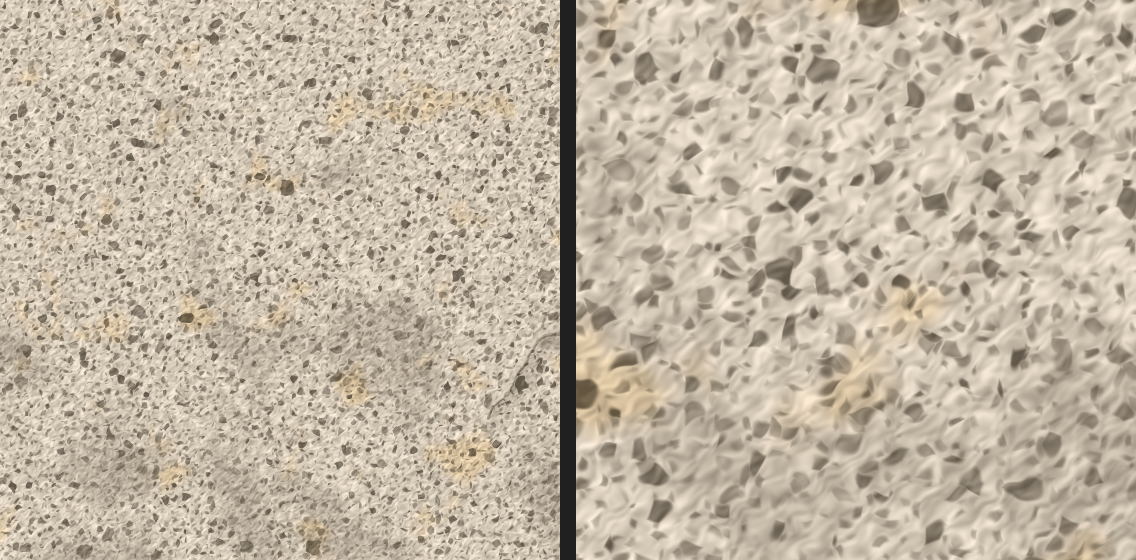
Left: the whole. Right: its middle third, enlarged.
Write a Shadertoy shader that draws this texture.

```glsl
// Weathered concrete: pale mortar crowded with small dark faceted grains.
// Jittered grids of cut ellipses give the grains, gradient noise gives the
// rough relief, grey smears and ochre stains, and a segment pair the crack.

const vec3 DARK_STONE = vec3(0.49, 0.45, 0.39);
const vec3 PALE_MORTAR = vec3(0.92, 0.87, 0.80);
const vec3 OCHRE_TINT = vec3(1.02, 0.96, 0.84);
const float MORTAR_TONE = 0.84;     // 0 is DARK_STONE, 1 is PALE_MORTAR
const float LARGE_CELLS = 17.0;     // grid cells across the canvas
const float MEDIUM_CELLS = 49.0;
const float FINE_CELLS = 88.0;
const float EDGE_SOFTNESS = 0.0014;
const float GRAIN_ANGLE = 0.7;      // favoured direction of the grains
const float ANGLE_SPREAD = 2.4;
const float WARP_SIZE = 0.005;
const float RELIEF_CONTRAST = 0.42;
const float SMEAR_TONE = 0.47;

vec3 hash3(vec2 p) {
    vec3 q = fract(vec3(p.xyx) * vec3(0.1031, 0.1030, 0.0973));
    q += dot(q, q.yxz + 33.33);
    return fract((q.xxy + q.yzz) * q.zyx);
}

vec2 direction(float angle) {
    return vec2(cos(angle), sin(angle));
}

float cornerSlope(vec2 corner, vec2 offset) {
    return dot(direction(6.2832 * hash3(corner).x), offset);
}

float gradientNoise(vec2 p) {
    vec2 i = floor(p), f = fract(p);
    vec2 w = f * f * f * (f * (f * 6.0 - 15.0) + 10.0);
    vec2 e = vec2(1.0, 0.0);
    float low = mix(cornerSlope(i, f), cornerSlope(i + e, f - e), w.x);
    float high = mix(cornerSlope(i + e.yx, f - e.yx), cornerSlope(i + 1.0, f - 1.0), w.x);
    return mix(low, high, w.y);
}

float fbm(vec2 p) {
    float sum = 0.0, gain = 1.0;
    for (int octave = 0; octave < 4; octave++) {
        sum += gain * gradientNoise(p);
        p = mat2(1.6, 1.2, -1.2, 1.6) * p + 17.3;
        gain *= 0.5;
    }
    return sum;
}

// Darkness of the grains in one jittered grid; radii are in cells.
float grains(vec2 uv, float cells, float density, vec2 radii, vec2 depths, float seed) {
    vec2 p = uv * cells, home = floor(p);
    float soft = max(EDGE_SOFTNESS, 0.7 / iResolution.y);
    float darkness = 0.0;
    for (int y = -1; y <= 1; y++)
    for (int x = -1; x <= 1; x++) {
        vec2 cell = home + vec2(x, y);
        vec3 place = hash3(cell + seed);
        vec3 form = hash3(cell + seed + 71.7);
        if (place.z > density) continue;
        vec2 d = p - cell - 0.5 - 0.75 * (place.xy - 0.5);
        vec2 axis = direction(GRAIN_ANGLE + ANGLE_SPREAD * (form.x - 0.5));
        float major = mix(radii.x, radii.y, form.y * form.y);
        float minor = major * mix(0.42, 0.95, form.z);
        vec2 q = vec2(dot(d, axis), dot(d, vec2(-axis.y, axis.x))) / vec2(major, minor);
        // Two random flat cuts turn the ellipse into a chipped stone.
        vec2 cut = direction(40.0 * form.y);
        float shape = max(length(q), max(1.6 * dot(q, cut), 1.35 * dot(q, vec2(-cut.y, cut.x))));
        float inside = smoothstep(-soft, soft, (1.0 - shape) * minor / cells);
        darkness = max(darkness, inside * mix(depths.x, depths.y, fract(form.x * 7.0 + form.z)));
    }
    return darkness;
}

// Grain of the mortar, stretched along the favoured direction and side lit.
float relief(vec2 uv) {
    vec2 axis = direction(GRAIN_ANGLE);
    vec2 p = vec2(dot(uv, axis), dot(uv, vec2(-axis.y, axis.x)));
    float coarse = gradientNoise(p * vec2(62.0, 105.0));
    float fine = gradientNoise(p * vec2(120.0, 210.0) + 31.0);
    float lit = fine - gradientNoise(p * vec2(120.0, 210.0) + vec2(31.0, 31.5));
    return coarse + 0.45 * fine + 0.4 * lit;
}

// Signed side in x, distance in y, from the segment a to b.
vec2 segment(vec2 p, vec2 a, vec2 b) {
    vec2 d = p - a, s = b - a;
    float along = clamp(dot(d, s) / dot(s, s), 0.0, 1.0);
    return vec2(s.x * d.y - s.y * d.x, length(d - s * along));
}

void mainImage(out vec4 fragColor, in vec2 fragCoord) {
    vec2 uv = fragCoord / iResolution.y;
    vec2 warp = vec2(gradientNoise(uv * 75.0), gradientNoise(uv * 75.0 + 43.0));
    vec2 bent = uv + WARP_SIZE * warp;

    // Mortar and grains
    float smear = smoothstep(0.12, 0.6, fbm(uv * 4.0 + 5.0) + 0.55 * (0.5 - uv.y));
    float tone = mix(MORTAR_TONE, SMEAR_TONE, 0.75 * smear);
    tone += RELIEF_CONTRAST * relief(bent) + 0.09 * fbm(uv * 11.0 + 60.0);
    float dark = grains(bent, FINE_CELLS, 0.85, vec2(0.2, 0.5), vec2(0.25, 0.65), 11.0);
    dark = max(dark, grains(bent, MEDIUM_CELLS, 0.8, vec2(0.18, 0.46), vec2(0.5, 0.95), 137.0));
    dark = max(dark, grains(bent, LARGE_CELLS, 0.28, vec2(0.13, 0.29), vec2(0.65, 1.0), 291.0));
    tone -= dark * mix(1.0, 0.55, smear);

    // Crack with a pale upper lip and a shaded lower side
    vec2 wander = uv + 0.012 * vec2(fbm(uv * 18.0), fbm(uv * 18.0 + 9.0));
    vec2 lower = segment(wander, vec2(0.87, 0.25), vec2(0.96, 0.39));
    vec2 upper = segment(wander, vec2(0.96, 0.39), vec2(1.03, 0.42));
    vec2 crack = lower.y < upper.y ? lower : upper;
    float lip = step(0.0, crack.x) * (1.0 - smoothstep(0.004, 0.016, crack.y));
    float shade = step(crack.x, 0.0) * (1.0 - smoothstep(0.01, 0.045, crack.y));
    tone = mix(tone, 0.85, 0.6 * lip) - 0.22 * shade;
    tone -= 0.5 * (1.0 - smoothstep(0.001, 0.004, crack.y));

    // Colour and ochre stains
    vec3 color = mix(DARK_STONE, PALE_MORTAR, clamp(tone, -0.25, 1.15));
    float stain = smoothstep(0.2, 0.65, fbm(uv * 8.0 + 90.0));
    color *= mix(vec3(1.0), OCHRE_TINT, 0.8 * stain);
    fragColor = vec4(color, 1.0);
}
```
